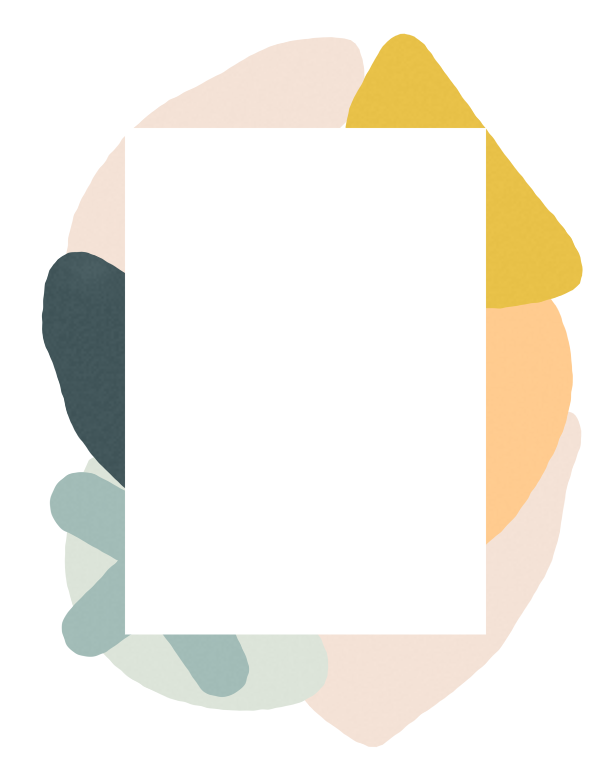
Reproduce this background procedurally as a Shadertoy shader.

```glsl
const float CANVAS_HEIGHT = 768.0; // design units, y pointing down
const int CONTROLS = 10;
const int STEPS = 6;

const vec3 WHITE = vec3(1.0);
const vec3 BLUSH = vec3(0.957, 0.886, 0.839);
const vec3 MUSTARD = vec3(0.91, 0.757, 0.282);
const vec3 APRICOT = vec3(1.0, 0.796, 0.56);
const vec3 SLATE = vec3(0.257, 0.336, 0.352);
const vec3 MINT = vec3(0.863, 0.894, 0.851);
const vec3 SAGE = vec3(0.635, 0.737, 0.718);

float hash(vec2 p) {
    return fract(sin(dot(p, vec2(127.1, 311.7))) * 43758.5453);
}

float valueNoise(vec2 p) {
    vec2 cell = floor(p);
    vec2 f = fract(p);
    f = f * f * (3.0 - 2.0 * f);
    float low = mix(hash(cell), hash(cell + vec2(1, 0)), f.x);
    float high = mix(hash(cell + vec2(0, 1)), hash(cell + vec2(1, 1)), f.x);
    return mix(low, high, f.y);
}

// Signed distance to a closed quadratic B-spline
float blob(vec2 p, vec2 control[CONTROLS]) {
    float nearest = 1e9;
    float side = 1.0;
    for (int i = 0; i < CONTROLS; i++) {
        vec2 middle = control[i];
        vec2 start = 0.5 * (control[(i + CONTROLS - 1) % CONTROLS] + middle);
        vec2 end = 0.5 * (middle + control[(i + 1) % CONTROLS]);
        vec2 a = start;
        for (int j = 1; j <= STEPS; j++) {
            float t = float(j) / float(STEPS);
            vec2 b = mix(mix(start, middle, t), mix(middle, end, t), t);
            vec2 edge = b - a;
            vec2 q = p - a;
            vec2 offset = q - edge * clamp(dot(q, edge) / dot(edge, edge), 0.0, 1.0);
            nearest = min(nearest, dot(offset, offset));
            // Each crossing of the horizontal ray flips the side
            if ((a.y > p.y) != (b.y > p.y) && q.x < edge.x * q.y / edge.y) side = -side;
            a = b;
        }
    }
    return side * sqrt(nearest);
}

float petal(vec2 p, vec2 tip, vec2 base, float tipRadius, float baseRadius) {
    vec2 axis = base - tip;
    float h = clamp(dot(p - tip, axis) / dot(axis, axis), 0.0, 1.0);
    return length(p - tip - axis * h) - mix(tipRadius, baseRadius, h);
}

float box(vec2 p, vec2 low, vec2 high) {
    vec2 d = abs(p - 0.5 * (low + high)) - 0.5 * (high - low);
    return length(max(d, 0.0)) + min(max(d.x, d.y), 0.0);
}

vec3 paint(vec3 under, vec3 tint, float dist, float softness) {
    return mix(tint, under, smoothstep(-softness, softness, dist));
}

void mainImage(out vec4 fragColor, in vec2 fragCoord) {
    float unit = CANVAS_HEIGHT / iResolution.y;
    vec2 p = vec2(fragCoord.x, iResolution.y - fragCoord.y) * unit;
    float soft = 0.65 * unit;

    // Hand-cut edges and a faint paper grain
    vec2 q = p + 1.2 * (vec2(valueNoise(p * 0.13), valueNoise(p * 0.13 + 40.0)) - 0.5);
    float grain = valueNoise(p * 0.4) - 0.5;
    vec3 color = WHITE;

    // Blush shapes, upper left and lower right
    color = paint(color, BLUSH + 0.008 * grain, blob(q, vec2[CONTROLS](
        vec2(65, 340), vec2(65, 240), vec2(84, 190), vec2(122, 138), vec2(160, 104),
        vec2(215, 78), vec2(268, 44), vec2(326, 36), vec2(364, 40), vec2(366, 125))), soft);
    color = paint(color, BLUSH + 0.008 * grain, blob(q, vec2[CONTROLS](
        vec2(560, 411), vec2(577, 412), vec2(584, 440), vec2(566, 485), vec2(558, 555),
        vec2(518, 620), vec2(490, 664), vec2(398, 732), vec2(368, 758), vec2(250, 655))), soft);

    // Apricot curve beneath the mustard triangle
    color = paint(color, APRICOT + 0.008 * grain, blob(q, vec2[CONTROLS](
        vec2(545, 285), vec2(566, 325), vec2(574, 375), vec2(568, 420), vec2(548, 466),
        vec2(520, 512), vec2(490, 543), vec2(450, 570), vec2(400, 450), vec2(450, 280))), soft);
    color = paint(color, MUSTARD + 0.015 * grain, blob(q, vec2[CONTROLS](
        vec2(342, 145), vec2(348, 108), vec2(366, 76), vec2(386, 38), vec2(414, 30),
        vec2(445, 73), vec2(530, 189), vec2(584, 250), vec2(581, 300), vec2(420, 316))), soft);

    // Mint base and slate stone
    color = paint(color, MINT + 0.008 * grain, blob(q, vec2[CONTROLS](
        vec2(100, 440), vec2(78, 480), vec2(64, 540), vec2(66, 595), vec2(96, 650),
        vec2(150, 695), vec2(240, 715), vec2(322, 700), vec2(332, 652), vec2(300, 610))), soft);
    vec3 slateWash = SLATE + 0.03 * grain + 0.03 * smoothstep(40.0, 0.0, length(p - vec2(90, 266)));
    color = paint(color, slateWash, blob(q, vec2[CONTROLS](
        vec2(42, 318), vec2(46, 266), vec2(80, 246), vec2(125, 271), vec2(200, 330),
        vec2(200, 540), vec2(122, 489), vec2(70, 430), vec2(60, 380), vec2(42, 340))), soft);

    // Sage petals
    float petals = petal(q, vec2(82, 504), vec2(160, 546), 32.0, 33.0);
    petals = min(petals, petal(q, vec2(90, 629), vec2(150, 578), 28.0, 36.0));
    petals = min(petals, petal(q, vec2(221, 669), vec2(186, 608), 28.0, 34.0));
    color = paint(color, SAGE + 0.012 * grain, petals, soft);

    // Blank card on top
    color = paint(color, WHITE, box(p, vec2(125, 128), vec2(486, 634.5)), soft);
    fragColor = vec4(color, 1.0);
}
```
